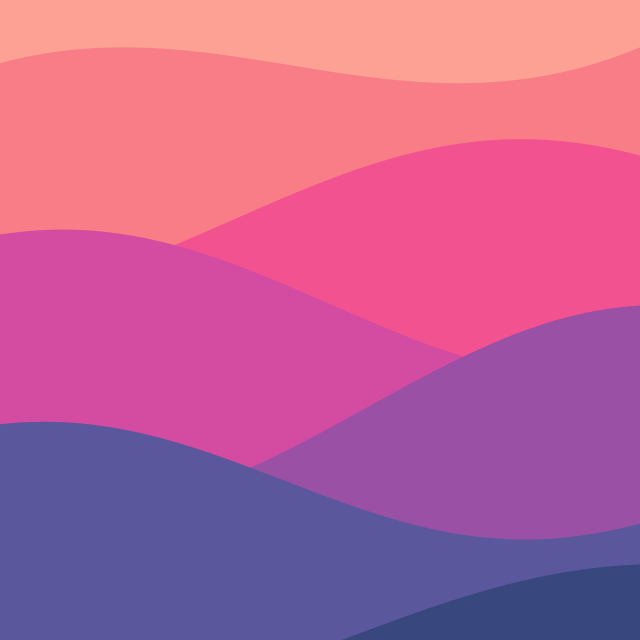
This background is drawn by a Shadertoy shader. Its source:

```glsl
// Draws layered rolling hills in flat sunset colours, from peach sky to navy foreground.

#define PEACH   vec3(0.990, 0.630, 0.582)
#define CORAL   vec3(0.973, 0.490, 0.530)
#define PINK    vec3(0.953, 0.322, 0.570)
#define MAGENTA vec3(0.827, 0.298, 0.637)
#define PURPLE  vec3(0.604, 0.314, 0.647)
#define INDIGO  vec3(0.355, 0.341, 0.614)
#define NAVY    vec3(0.220, 0.282, 0.494)
#define SKY_STEEPEN 0.68   // how far the top wave leans from cosine to cubic
#define EDGE_PIXELS 1.3    // width of the smoothed edge

const float PI = 3.14159265;

// Height of a wave given one crest and the neighbouring trough.
// Steepen makes it swing harder outside that span.
float waveHeight(float x, vec2 crest, vec2 trough, float steepen) {
    float t = (x - crest.x) / (trough.x - crest.x);
    float cosine = 0.5 - 0.5 * cos(PI * t);
    float cubic = t * t * (3.0 - 2.0 * t);
    return mix(crest.y, trough.y, mix(cosine, cubic, steepen));
}

// Paints everything below the wave with one flat colour.
void paintHill(inout vec3 colour, vec2 uv, vec3 hillColour,
               vec2 crest, vec2 trough, float steepen) {
    float above = uv.y - waveHeight(uv.x, crest, trough, steepen);
    float halfEdge = 0.5 * EDGE_PIXELS / iResolution.y;
    float cover = 1.0 - smoothstep(-halfEdge, halfEdge, above);
    colour = mix(colour, hillColour, cover);
}

void mainImage(out vec4 fragColor, in vec2 fragCoord) {
    vec2 uv = fragCoord / iResolution.xy;
    vec3 colour = PEACH;

    // Hills from the farthest to the nearest: crest, then trough
    paintHill(colour, uv, CORAL,   vec2(0.193, 0.926),  vec2(0.716, 0.870), SKY_STEEPEN);
    paintHill(colour, uv, PINK,    vec2(0.814, 0.7826), vec2(-0.085, 0.531), 0.0);
    paintHill(colour, uv, MAGENTA, vec2(0.098, 0.6413), vec2(0.931, 0.4095), 0.0);
    paintHill(colour, uv, PURPLE,  vec2(1.029, 0.5234), vec2(0.117, 0.203), 0.0);
    paintHill(colour, uv, INDIGO,  vec2(0.069, 0.341),  vec2(0.820, 0.157), 0.0);
    paintHill(colour, uv, NAVY,    vec2(1.029, 0.1185), vec2(0.039, -0.1185), 0.0);

    fragColor = vec4(colour, 1.0);
}
```
